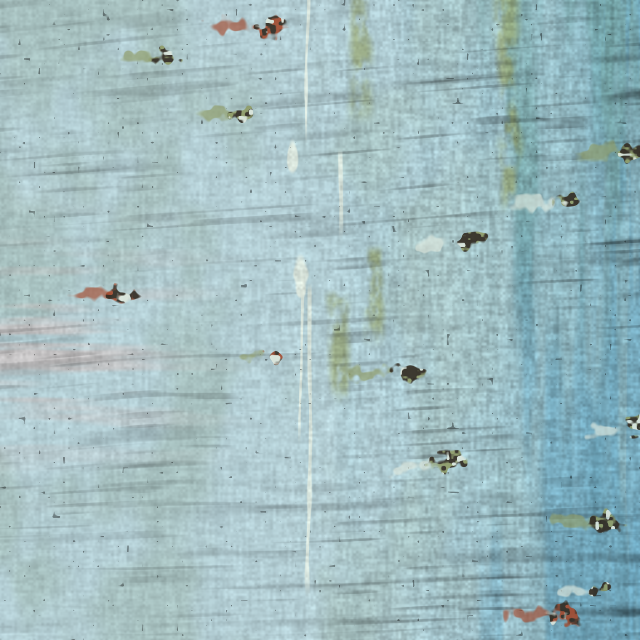
Reproduce this texture procedurally as a Shadertoy shader.

```glsl
// Weathered pale blue paint on canvas, with brush lines, vertical drips and flaked chips.
const vec3 PALE_BLUE  = vec3(0.705, 0.810, 0.835);
const vec3 MID_TEAL   = vec3(0.535, 0.700, 0.745);
const vec3 DEEP_BLUE  = vec3(0.380, 0.610, 0.710);
const vec3 SEA_GREEN  = vec3(0.400, 0.590, 0.580);
const vec3 GREY_GREEN = vec3(0.630, 0.730, 0.710);
const vec3 PINK       = vec3(0.800, 0.755, 0.750);
const vec3 OLIVE      = vec3(0.560, 0.610, 0.400);
const vec3 CREAM      = vec3(0.870, 0.910, 0.870);
const vec3 UMBER      = vec3(0.190, 0.160, 0.120);
const vec3 RUST       = vec3(0.640, 0.290, 0.180);
const float BRUSH_TILT = 0.06;
const float WEAVE_CONTRAST = 0.15;
const int CHIP_COUNT = 14;

// Drips: centre x, bottom y, top y, half width
const vec4 OLIVE_DRIPS[4] = vec4[4](
    vec4(0.565, 0.80, 1.10, 0.014), vec4(0.533, 0.36, 0.55, 0.015),
    vec4(0.585, 0.45, 0.62, 0.012), vec4(0.795, 0.66, 1.10, 0.016));
const vec4 WHITE_DRIPS[4] = vec4[4](
    vec4(0.484, 0.06, 0.56, 0.0034), vec4(0.468, 0.30, 0.58, 0.0022),
    vec4(0.535, 0.62, 0.77, 0.0032), vec4(0.478, 0.77, 1.10, 0.0024));

float hash(vec2 p) {
    vec3 h = fract(p.xyx * 0.1031);
    h += dot(h, h.yzx + 33.33);
    return fract((h.x + h.y) * h.z);
}

float noise(vec2 p) {
    vec2 i = floor(p), f = fract(p);
    f = f * f * (3.0 - 2.0 * f);
    return mix(mix(hash(i), hash(i + vec2(1, 0)), f.x),
               mix(hash(i + vec2(0, 1)), hash(i + vec2(1, 1)), f.x), f.y);
}

float fbm(vec2 p) {
    return 0.55 * noise(p) + 0.3 * noise(p * 2.1 + 17.0) + 0.15 * noise(p * 4.3 + 41.0);
}

float dripMask(vec2 uv, vec4 drip, float soft) {
    float x = uv.x - drip.x - 0.010 * (noise(vec2(drip.x * 90.0, uv.y * 9.0)) - 0.5);
    float halfWidth = drip.w * (0.6 + 0.7 * noise(vec2(drip.x * 50.0, uv.y * 22.0)));
    float ends = smoothstep(drip.y, drip.y + 0.05, uv.y) * (1.0 - smoothstep(drip.z - 0.02, drip.z, uv.y));
    return ends * (1.0 - smoothstep(halfWidth * (1.0 - soft), halfWidth * (1.0 + soft), abs(x)));
}

float blobMask(vec2 uv, vec2 centre, vec2 size) {
    float r = length((uv - centre) / size) + 0.5 * (noise(uv * 70.0) - 0.5);
    return 1.0 - smoothstep(0.7, 1.1, r);
}

vec3 groundColour(vec2 uv) {
    // Broad wash, cooler and darker to the right
    float streak = fbm(uv * vec2(22.0, 1.6));
    float fineStreak = fbm(uv * vec2(70.0, 4.0) + 9.0);
    float right = smoothstep(0.45, 1.0, uv.x + 0.18 * (streak - 0.5));
    vec3 col = mix(PALE_BLUE, MID_TEAL, right);
    col = mix(col, GREY_GREEN, 0.65 * smoothstep(0.48, 0.68, fbm(uv * vec2(7.0, 5.0) + 3.0)) * (1.0 - right));
    float patches = smoothstep(0.45, 0.68, streak) * smoothstep(0.68, 0.82, uv.x);
    col = mix(col, mix(DEEP_BLUE, SEA_GREEN, smoothstep(0.35, 0.8, uv.y)), 0.6 * patches);
    col = mix(col, DEEP_BLUE, 0.6 * smoothstep(0.88, 1.0, uv.x) * smoothstep(0.4, 0.65, fineStreak));
    // Warm tint in horizontal sweeps at the left
    float sweep = smoothstep(0.45, 0.7, fbm(uv * vec2(3.0, 35.0) + 5.0));
    float pinkZone = (1.0 - smoothstep(0.1, 0.45, uv.x)) * exp(-pow((uv.y - 0.45) / 0.14, 2.0));
    col = mix(col, PINK, 0.75 * sweep * pinkZone);
    return col + 0.09 * (fineStreak - 0.5) * (0.4 + right);
}

float brushLines(vec2 uv) {
    float y = uv.y - BRUSH_TILT * uv.x * (0.4 + uv.y) + 0.012 * noise(uv * vec2(4.0, 3.0));
    float wide = smoothstep(0.70, 0.95, noise(vec2(uv.x * 4.0, y * 75.0)));
    float thin = smoothstep(0.68, 0.95, noise(vec2(uv.x * 9.0 + 7.0, y * 150.0)));
    float patches = smoothstep(0.30, 0.65, fbm(uv * vec2(4.0, 9.0) + 21.0));
    return (0.6 * wide + 0.7 * thin) * patches * mix(0.55, 1.0, smoothstep(0.35, 0.8, uv.x));
}

vec3 addChips(vec3 col, vec2 uv) {
    float detail = noise(uv * vec2(150.0, 190.0));
    for (int i = 0; i < CHIP_COUNT; i++) {
        float id = float(i);
        float h = hash(vec2(id, 4.0)), kind = hash(vec2(id, 8.0));
        vec2 centre = vec2(hash(vec2(id, 2.0)), (id + h) / float(CHIP_COUNT));
        vec2 size = mix(vec2(0.012, 0.009), vec2(0.026, 0.016), hash(vec2(id, 6.0)));
        vec2 q = (uv - centre) / size;
        q.y -= 0.3 * q.x * (kind - 0.4);
        float rough = 1.5 * (noise(uv * 95.0 + id) - 0.5);
        // Faint smear beside the broken flake
        float smear = 1.0 - smoothstep(0.5, 1.1, length((q + vec2(2.4, 0.0)) * vec2(0.75, 1.3)) + rough);
        vec3 smearColour = kind > 0.65 ? CREAM : mix(OLIVE, RUST, step(kind, 0.15));
        col = mix(col, smearColour, 0.65 * smear);
        float flake = 1.0 - smoothstep(0.65, 0.95, length(q) + rough);
        vec3 flakeColour = mix(UMBER, mix(OLIVE, RUST, step(kind, 0.3)), smoothstep(0.45, 0.75, detail));
        flakeColour = mix(flakeColour, CREAM, smoothstep(0.68, 0.85, noise(uv * 120.0 + 31.0)));
        col = mix(col, flakeColour, 0.9 * flake);
    }
    return col;
}

void mainImage(out vec4 fragColor, in vec2 fragCoord) {
    vec2 uv = fragCoord / iResolution.xy;
    vec3 col = groundColour(uv);

    // Drips, broken up by the canvas
    float wear = smoothstep(0.2, 0.6, fbm(uv * vec2(45.0, 28.0)));
    for (int i = 0; i < 4; i++)
        col = mix(col, OLIVE, 0.7 * wear * dripMask(uv, OLIVE_DRIPS[i], 0.6));
    col *= 1.0 - 0.34 * brushLines(uv);
    for (int i = 0; i < 4; i++)
        col = mix(col, CREAM, 0.85 * dripMask(uv, WHITE_DRIPS[i], 0.45));
    col = mix(col, CREAM, 0.9 * blobMask(uv, vec2(0.470, 0.565), vec2(0.011, 0.034)));
    col = mix(col, CREAM, 0.9 * blobMask(uv, vec2(0.457, 0.755), vec2(0.009, 0.024)));

    // Woven threads and specks
    float weave = noise(uv * vec2(210.0, 45.0)) + noise(uv * vec2(45.0, 210.0)) + noise(uv * 240.0) - 1.5;
    col *= 1.0 + WEAVE_CONTRAST * weave * mix(0.5, 1.0, smoothstep(0.3, 0.8, uv.x));
    col *= 1.0 - 0.4 * smoothstep(0.93, 0.99, noise(uv * 130.0 + 50.0));
    col = addChips(col, uv);
    fragColor = vec4(clamp(col, 0.0, 1.0), 1.0);
}
```
